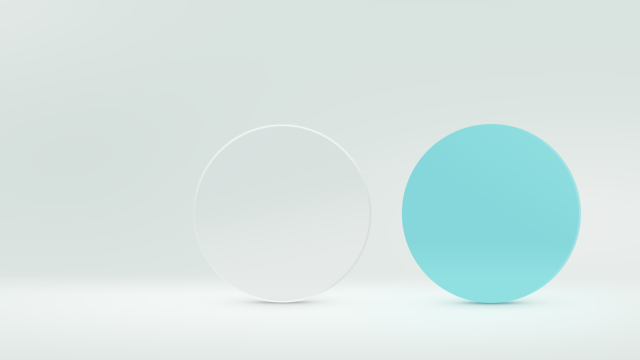
This background is drawn by a WebGL 2 fragment shader. Its source:

```glsl
#version 300 es
precision highp float;

uniform vec2 u_resolution;
out vec4 outColor;

// Layout, in canvas heights; x is measured from the middle
const float HORIZON = 0.212;
const float HORIZON_SOFTNESS = 0.034;
const vec2 GLASS_CENTER = vec2(-0.105, 0.407);
const float GLASS_RADIUS = 0.2465;
const vec2 TEAL_CENTER = vec2(0.476, 0.407);
const float TEAL_RADIUS = 0.2485;
const float RIM_WIDTH = 0.0028;

// Palette
const vec3 WALL_BASE = vec3(0.850, 0.888, 0.875);
const vec3 WALL_SHADE = vec3(0.832, 0.872, 0.857);
const vec3 WALL_LIGHT = vec3(0.922, 0.935, 0.927);
const vec3 FLOOR_LIGHT = vec3(0.955, 0.972, 0.966);
const vec3 FLOOR_SHADE = vec3(0.862, 0.892, 0.883);
const vec3 FLOOR_TINT = vec3(0.905, 0.978, 0.970);
const vec3 GLASS_TOP = vec3(0.848, 0.882, 0.872);
const vec3 GLASS_BOTTOM = vec3(0.900, 0.918, 0.912);
const vec3 TEAL_DEEP = vec3(0.520, 0.843, 0.857);
const vec3 TEAL_LIGHT = vec3(0.565, 0.875, 0.883);
const vec3 GLASS_SHADOW = vec3(0.600, 0.620, 0.615);
const vec3 TEAL_SHADOW = vec3(0.330, 0.600, 0.610);
const vec3 RIM_LIGHT = vec3(0.970, 0.982, 0.978);
const vec3 RIM_SHADE = vec3(0.770, 0.800, 0.790);

// Soft elliptical spot, 1 at its center
float glow(vec2 p, vec2 center, vec2 size) {
    vec2 q = (p - center) / size;
    return exp(-dot(q, q));
}

float circle(vec2 p, vec2 center, float radius) {
    return length(p - center) - radius;
}

float coverage(float dist, float pixel) {
    return smoothstep(0.75 * pixel, -0.75 * pixel, dist);
}

vec3 wallColor(vec2 p) {
    vec3 color = mix(WALL_BASE, WALL_SHADE, glow(p, vec2(-0.68, 0.58), vec2(0.42, 0.26)));
    color = mix(color, WALL_LIGHT, 0.45 * glow(p, vec2(-0.95, 1.02), vec2(0.48, 0.28)));
    color = mix(color, WALL_LIGHT, 0.30 * exp(-max(p.y - HORIZON, 0.0) / 0.11));
    return mix(color, WALL_LIGHT, 0.92 * glow(p, vec2(0.72, 0.38), vec2(0.75, 0.27)));
}

vec3 floorColor(vec2 p) {
    float light = glow(p, vec2(-0.08, 0.165), vec2(1.35, 0.145));
    vec3 color = mix(FLOOR_SHADE, FLOOR_LIGHT, light);
    return mix(color, FLOOR_TINT, 0.6 * glow(p, vec2(TEAL_CENTER.x, 0.14), vec2(0.36, 0.085)));
}

// Thin dark line where a disc touches the floor
vec3 contactShadow(vec3 color, vec2 p, vec2 center, float radius, vec3 shade) {
    vec2 foot = center - vec2(0.0, radius);
    color = mix(color, shade, 0.22 * glow(p, foot, vec2(0.13, 0.014)));
    return mix(color, shade, 0.85 * glow(p, foot, vec2(0.065, 0.0045)));
}

vec3 glassDisc(vec3 color, vec2 p, float pixel) {
    float dist = circle(p, GLASS_CENTER, GLASS_RADIUS);
    vec2 q = (p - GLASS_CENTER) / GLASS_RADIUS;
    vec2 normal = normalize(q + vec2(1e-5));

    // Faint slanted reflection across the lower half
    float lower = smoothstep(0.45, -0.65, q.y - 0.2 * q.x);
    color = mix(color, mix(GLASS_TOP, GLASS_BOTTOM, lower), 0.88 * coverage(dist, pixel));

    // Light along the top of the rim, shade along its right side
    float width = max(RIM_WIDTH, 0.7 * pixel);
    float rim = exp(-pow((dist + 0.5 * width) / width, 2.0));
    float top = smoothstep(-0.1, 0.9, normal.y);
    float right = smoothstep(0.45, 1.0, dot(normal, vec2(0.94, -0.34)));
    float bottom = smoothstep(0.75, 1.0, -normal.y);
    color = mix(color, RIM_LIGHT, rim * (0.15 + 0.65 * max(top, bottom)));
    return mix(color, RIM_SHADE, 0.45 * rim * right);
}

vec3 tealDisc(vec3 color, vec2 p, float pixel) {
    float dist = circle(p, TEAL_CENTER, TEAL_RADIUS);
    vec2 q = (p - TEAL_CENTER) / TEAL_RADIUS;
    float upper = smoothstep(-0.1, 1.1, dot(q, vec2(0.55, 0.84)));
    float lower = smoothstep(-0.25, -0.75, q.y);
    vec3 body = mix(TEAL_DEEP, TEAL_LIGHT, max(0.8 * upper, lower));

    // Pale edge on the right
    float width = max(RIM_WIDTH, 0.7 * pixel);
    float rim = exp(-pow((dist + width) / width, 2.0));
    body = mix(body, RIM_LIGHT, 0.25 * rim * smoothstep(0.2, 1.0, q.x));
    return mix(color, body, coverage(dist, pixel));
}

void main() {
    vec2 p = gl_FragCoord.xy / u_resolution.y;
    p.x -= 0.5 * u_resolution.x / u_resolution.y;
    float pixel = 1.0 / u_resolution.y;

    float wall = smoothstep(HORIZON - HORIZON_SOFTNESS, HORIZON + HORIZON_SOFTNESS, p.y);
    vec3 color = mix(floorColor(p), wallColor(p), wall);

    color = contactShadow(color, p, GLASS_CENTER, GLASS_RADIUS, GLASS_SHADOW);
    color = contactShadow(color, p, TEAL_CENTER, TEAL_RADIUS, TEAL_SHADOW);
    color = glassDisc(color, p, pixel);
    color = tealDisc(color, p, pixel);
    outColor = vec4(color, 1.0);
}
```
